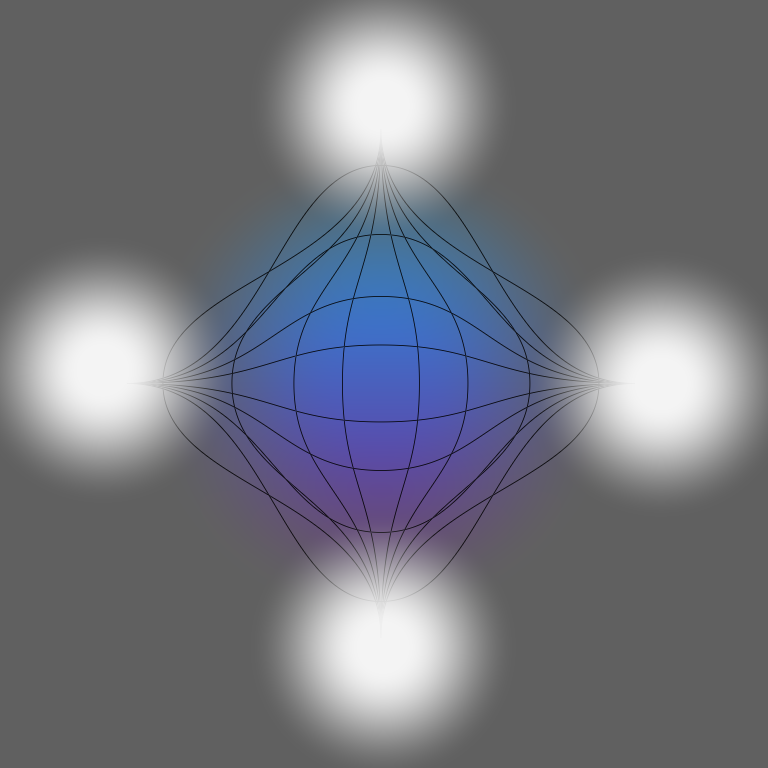
Reproduce this background procedurally as a WebGL 1 fragment shader.

```glsl
precision highp float;
// A globe-like net of bell curves over a round cyan-to-violet glow on grey,
// with four soft white discs on top. Each curve is a cubic Bezier bell,
// solved for its parameter so that a whole family is drawn at once.

uniform vec2 u_resolution;

// Coverage of the bells running along p.x, mirrored in both axes.
float bellCurves(vec2 p, float pixel) {
  p = abs(p);
  const float tip = 0.331, nearHandle = 0.138, farHandle = 0.146;
  if (p.x >= tip) return 0.0;

  // Newton steps find the Bezier parameter t at this x
  float t = p.x / tip;
  float slope = 1.0;
  for (int i = 0; i < 7; i++) {
    float s = 1.0 - t;
    float x = 3.0 * t * s * (nearHandle * s + farHandle * t) + tip * t * t * t;
    slope = 3.0 * (nearHandle * s * s + 2.0 * (farHandle - nearHandle) * s * t
                   + (tip - farHandle) * t * t);
    t = clamp(t - (x - p.x) / slope, 0.0, 1.0);
  }
  float bell = (1.0 - t) * (1.0 - t) * (1.0 + 2.0 * t);
  float steepness = 6.0 * t * (1.0 - t) / slope;

  // Distance to four bells of growing height, then box-filtered line width
  vec4 heights = vec4(0.0501, 0.1133, 0.194, 0.2839);
  vec4 grade = heights * steepness;
  vec4 dist = abs(p.y - heights * bell) / sqrt(1.0 + grade * grade);
  const float halfWidth = 0.00055;
  vec4 cover = clamp(0.5 + (halfWidth - dist) / pixel, 0.0, 1.0)
             - clamp(0.5 - (halfWidth + dist) / pixel, 0.0, 1.0);
  return max(max(cover.x, cover.y), max(cover.z, cover.w));
}

// Opacity of a blurred disc
float softDisc(vec2 p, float inner, float outer) {
  return 1.0 - smoothstep(inner, outer, length(p));
}

void main() {
  float side = min(u_resolution.x, u_resolution.y);
  vec2 p = (gl_FragCoord.xy - 0.5 * u_resolution) / side;
  vec2 net = p - vec2(-0.004, 0.0007);
  vec3 color = vec3(0.378);

  // Central glow: violet below, blue in the middle, cyan above
  vec3 glow = mix(vec3(0.42, 0.20, 0.60), vec3(0.25, 0.43, 0.78),
                  clamp((net.y + 0.2) / 0.26, 0.0, 1.0));
  glow = mix(glow, vec3(0.15, 0.56, 0.85), clamp((net.y - 0.06) / 0.16, 0.0, 1.0));
  color = mix(color, glow, softDisc(net, 0.05, 0.31));

  // Net: the same family along both axes
  float lines = max(bellCurves(net, 1.0 / side), bellCurves(net.yx, 1.0 / side));
  color *= 1.0 - 0.92 * lines;

  // White discs: top, bottom, left, right
  float clear = 1.0 - 0.93 * softDisc(p - vec2(-0.001, 0.362), 0.03, 0.175);
  clear *= 1.0 - 0.93 * softDisc(p - vec2(-0.001, -0.343), 0.03, 0.175);
  clear *= 1.0 - 0.93 * softDisc(p - vec2(-0.366, 0.018), 0.03, 0.175);
  clear *= 1.0 - 0.93 * softDisc(p - vec2(0.361, 0.0), 0.03, 0.175);
  color = mix(vec3(1.0), color, clear);

  gl_FragColor = vec4(color, 1.0);
}
```
